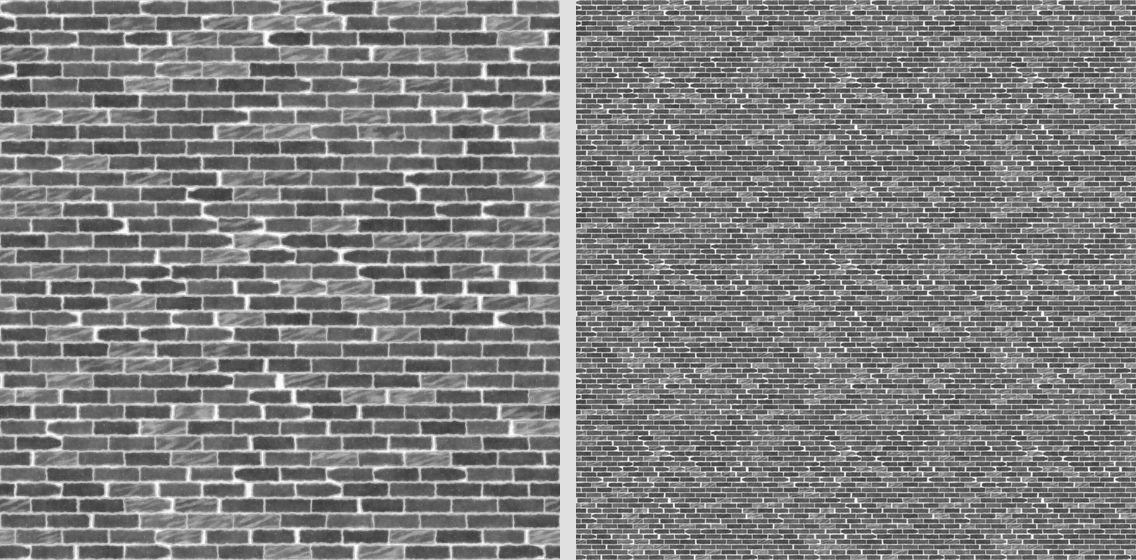
Left, the tile; right, the same tile 3 across and 3 down.
Write a WebGL 2 fragment shader that draws this texture.

```glsl
#version 300 es
precision highp float;

uniform vec2 u_resolution;
out vec4 fragColor;

#define ROWS 36.0
#define BRICK_LENGTH 3.0
#define HALF_SIZE vec2(1.435, 0.39)
#define CORNER 0.11
#define EDGE_WOBBLE 0.055
#define EDGE_SOFTNESS 0.045
#define BRICK_DARK 0.285
#define BRICK_LIGHT 0.405
#define MORTAR_EDGE 0.58
#define WORN_SHARE 0.20
#define CHIPPED_SHARE 0.10
#define TAPERED_SHARE 0.16

vec4 hash4(vec2 cell) {
    vec4 q = fract(cell.xyxy * vec4(0.1031, 0.1030, 0.0973, 0.1099));
    q += dot(q, q.wzxy + 33.33);
    return fract((q.xxyz + q.yzzw) * q.zywx);
}

float cornerSlope(vec2 cell, vec2 offset, float period) {
    float angle = 6.2832 * hash4(mod(cell, period) + 7.0).x;
    return dot(vec2(cos(angle), sin(angle)), offset);
}

// Gradient noise that wraps after a whole number of cells
float gradientNoise(vec2 p, float period) {
    vec2 i = floor(p), f = fract(p);
    vec2 w = f * f * f * (f * (f * 6.0 - 15.0) + 10.0);
    vec2 e = vec2(1.0, 0.0);
    float low = mix(cornerSlope(i, f, period), cornerSlope(i + e, f - e, period), w.x);
    float high = mix(cornerSlope(i + e.yx, f - e.yx, period),
                     cornerSlope(i + 1.0, f - 1.0, period), w.x);
    return 1.4 * mix(low, high, w.y);
}

// Wall noise at a whole multiple of the row frequency
float wallNoise(vec2 p, float scale) {
    return gradientNoise(p * scale, ROWS * scale);
}

// Rounded brick with chipped ends and an occasional tapered end
float brickDistance(vec2 p, vec2 id) {
    vec4 shape = hash4(id + 51.0);
    vec2 ends = HALF_SIZE.x - 0.05 * shape.xy
              - 0.19 * step(1.0 - CHIPPED_SHARE, shape.xy);
    float side = shape.w < 0.5 ? -1.0 : 1.0;
    float taper = step(1.0 - TAPERED_SHARE, shape.z) * smoothstep(0.5, 1.5, p.x * side);
    vec2 center = vec2(0.5 * (ends.x - ends.y), 0.04 * (shape.w - 0.5));
    vec2 halfSize = vec2(0.5 * (ends.x + ends.y), HALF_SIZE.y - 0.2 * taper);
    vec2 q = abs(p - center) - halfSize + CORNER;
    return length(max(q, 0.0)) + min(max(q.x, q.y), 0.0) - CORNER;
}

float brickTone(vec2 p, vec2 local, vec2 id) {
    vec4 look = hash4(id + 113.0);
    float tone = mix(BRICK_DARK, BRICK_LIGHT, look.x);
    vec2 seed = floor(look.zw * ROWS);
    // Broad shading, then slanted pale streaks on worn bricks
    tone += 0.06 * gradientNoise(local * vec2(0.7, 1.2) + seed, ROWS);
    float streak = gradientNoise(vec2(local.x * 0.8, local.y * 3.2 - local.x) + seed.yx, ROWS);
    float worn = step(1.0 - WORN_SHARE, look.y);
    tone += worn * (0.07 + 0.19 * smoothstep(-0.25, 0.6, streak));
    // Fine mottling and small pale scuffs
    tone += 0.035 * wallNoise(p, 3.0) + 0.025 * wallNoise(p, 7.0);
    return tone + 0.07 * smoothstep(0.4, 0.75, wallNoise(p, 5.0));
}

void main() {
    vec2 p = gl_FragCoord.xy / u_resolution * ROWS;
    float pixel = ROWS / min(u_resolution.x, u_resolution.y);

    // Ragged outlines
    vec2 warp = vec2(wallNoise(p, 2.0), wallNoise(p + 11.5, 2.0))
              + 0.6 * vec2(wallNoise(p + 5.3, 5.0), wallNoise(p + 17.7, 5.0));
    vec2 q = p + EDGE_WOBBLE * warp;

    // Nearest brick; each course is shifted by a third of a brick
    float dist = 10.0;
    vec2 brickId = vec2(0.0), brickLocal = vec2(0.0);
    for (int j = -1; j <= 1; j++) {
        float row = floor(q.y) + float(j);
        float shift = mod(2.0 - row, 3.0) * BRICK_LENGTH / 3.0;
        for (int i = -1; i <= 1; i++) {
            float column = floor((q.x - shift) / BRICK_LENGTH) + float(i);
            vec2 center = vec2((column + 0.5) * BRICK_LENGTH + shift, row + 0.5);
            vec2 id = mod(vec2(column, row), vec2(ROWS / BRICK_LENGTH, ROWS));
            float d = brickDistance(q - center, id);
            if (d < dist) {
                dist = d;
                brickId = id;
                brickLocal = q - center;
            }
        }
    }

    // Mortar brightens away from the bricks and in chalky patches
    float chalk = smoothstep(0.0, 0.55, gradientNoise(p * 0.5, ROWS * 0.5));
    float mortar = MORTAR_EDGE + 0.17 * smoothstep(0.0, 0.09, dist)
                 + 0.22 * smoothstep(0.08, 0.2, dist)
                 + 0.13 * chalk + 0.05 * wallNoise(p, 3.0);

    // Pale dust along brick rims
    float brick = brickTone(p, brickLocal, brickId);
    brick += (0.05 + 0.12 * chalk) * smoothstep(-0.16, 0.0, dist);

    float soft = max(EDGE_SOFTNESS, 0.7 * pixel);
    float tone = mix(brick, mortar, smoothstep(-soft, soft, dist));
    fragColor = vec4(vec3(clamp(tone, 0.0, 0.98)), 1.0);
}
```
